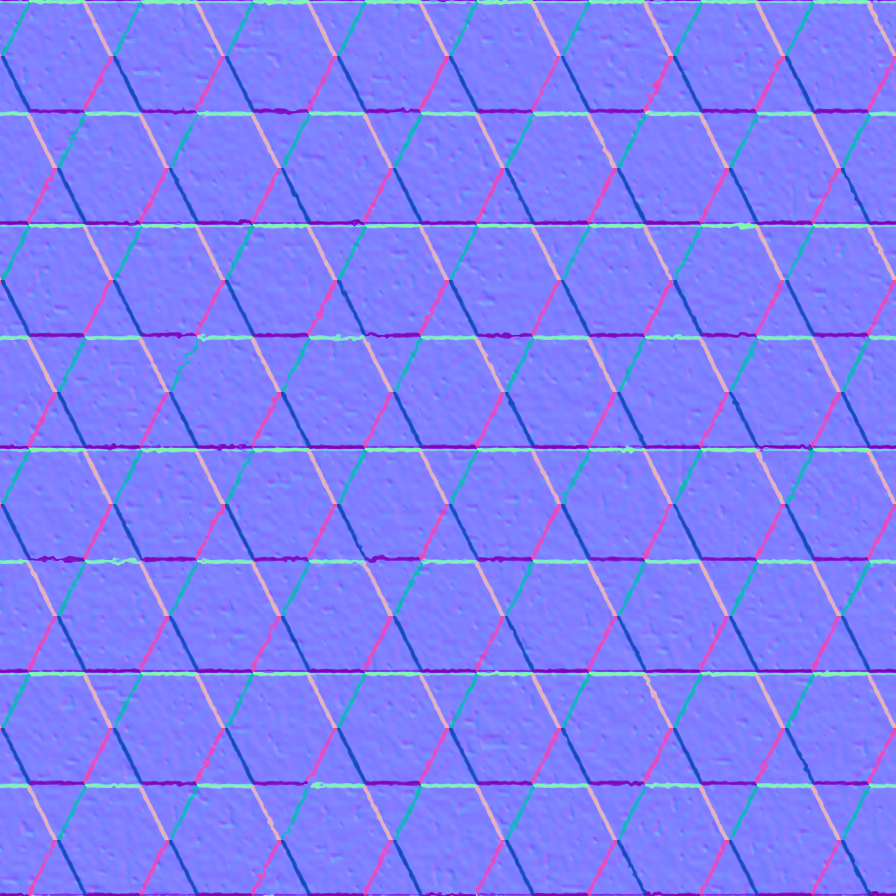
A Shadertoy shader for this texture map:

```glsl
// Tangent-space normal map of raised hexagon tiles with triangular gaps and worn bevels.
#define REPEATS 8.0      // hexagons across and down, even so that staggered rows wrap
#define BEVEL_INSET 0.012
#define BEVEL_WIDTH 0.025
#define BEVEL_SLOPE 2.3
#define SEAM_SLOPE 0.9   // faint joint along every second row
#define ROUGHNESS 0.018
#define CHIPPING 0.04
#define GRAIN 0.10
#define PITS 0.16

float hash(vec2 p) {
    vec3 q = fract(vec3(p.xyx) * 0.1031);
    q += dot(q, q.yzx + 33.33);
    return fract((q.x + q.y) * q.z);
}

// Value noise with a whole number of lattice cells, so it wraps at the canvas edges.
float noise(vec2 uv, float cells) {
    vec2 p = uv * cells, i = floor(p), f = p - i;
    f = f * f * (3.0 - 2.0 * f);
    vec2 a = mod(i, cells), b = mod(i + 1.0, cells);
    return mix(mix(hash(a), hash(vec2(b.x, a.y)), f.x),
               mix(hash(vec2(a.x, b.y)), hash(b), f.x), f.y);
}

// Plaster-like surface: fine grain, soft undulation and sparse pits.
float surfaceHeight(vec2 uv) {
    float grain = noise(uv, 150.0) + 0.9 * noise(uv, 64.0);
    float pits = smoothstep(0.8, 1.0, noise(uv, 113.0));
    return GRAIN * grain - PITS * pits;
}

vec2 surfaceSlope(vec2 uv) {
    const float lattice = 150.0;
    vec2 e = vec2(0.35 / lattice, 0.0);
    vec2 rise = vec2(surfaceHeight(uv + e.xy) - surfaceHeight(uv - e.xy),
                     surfaceHeight(uv + e.yx) - surfaceHeight(uv - e.yx));
    return -rise / (2.0 * e.x * lattice);
}

float bevelLine(float d, float width) {
    return 1.0 - smoothstep(0.0, width, abs(d - BEVEL_INSET));
}

// Outward slope of one hexagon's rim; p is relative to its centre.
vec2 hexagonSlope(vec2 p, float wobble) {
    vec2 a = abs(p), side = vec2(p.x < 0.0 ? -1.0 : 1.0, p.y < 0.0 ? -1.0 : 1.0);
    float flatEdge = 0.5 - a.y;
    float slantEdge = (1.0 - 2.0 * a.x - a.y) * inversesqrt(5.0);
    bool slanted = slantEdge < flatEdge;
    vec2 outward = slanted ? side * vec2(2.0, 1.0) * inversesqrt(5.0) : vec2(0.0, side.y);
    // One diagonal direction is more ragged than the other.
    float ragged = slanted ? (p.x * p.y < 0.0 ? 1.3 : 0.5) : 0.8;
    float d = min(flatEdge, slantEdge) + wobble * ragged;
    return outward * bevelLine(d, BEVEL_WIDTH);
}

void mainImage(out vec4 fragColor, in vec2 fragCoord) {
    vec2 uv = fragCoord / iResolution.xy;
    vec2 grid = uv * REPEATS + vec2(-0.007, 0.004);

    // Wear: small wobble everywhere, stronger in a few chipped stretches.
    float chipped = smoothstep(0.72, 0.92, noise(uv, 40.0));
    float wobble = (noise(uv, 220.0) - 0.5) * (ROUGHNESS + CHIPPING * chipped);
    float strength = BEVEL_SLOPE * (0.75 + 0.5 * noise(uv, 170.0));

    // Staggered rows; neighbours are included so rims may cross row borders.
    vec2 slope = vec2(0.0);
    for (int k = -1; k <= 1; k++) {
        float row = floor(grid.y) + float(k);
        float stagger = 0.5 * mod(row + 1.0, 2.0);
        vec2 p = vec2(fract(grid.x + stagger) - 0.5, grid.y - row - 0.5);
        slope += strength * hexagonSlope(p, wobble);
    }

    // Thin paired joint between every second pair of rows.
    float joint = grid.y - 2.0 * floor(grid.y * 0.5 + 0.5);
    float jointLine = bevelLine(abs(joint) + 0.5 * wobble, 0.7 * BEVEL_WIDTH);
    slope.y -= sign(joint) * SEAM_SLOPE * jointLine;

    slope += surfaceSlope(uv);
    vec3 normal = normalize(vec3(slope, 1.0));
    fragColor = vec4(0.5 + 0.5 * normal, 1.0);
}
```
